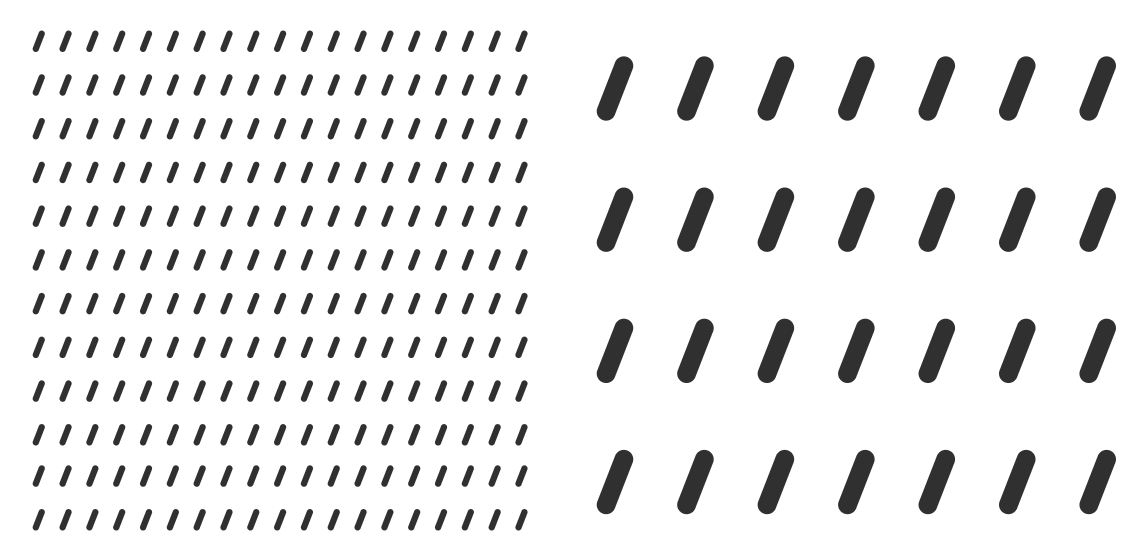
Left, the full canvas; right, a detail of the centre.
Reproduce this pattern procedurally as a Shadertoy shader.

```glsl
// Rows of short, slanted dark dashes with round caps on a white ground.
// Each point is folded to its nearest grid cell and measured against one
// capsule; the last rows sit slightly closer to the block above them.

const vec3  PAPER = vec3(1.0);
const vec3  INK   = vec3(0.19);

const vec2  GRID_COUNT  = vec2(19.0, 12.0);          // columns, rows
const vec2  GRID_PITCH  = vec2(0.04789, 0.07808);    // spacing of centres
const vec2  FIRST_DASH  = vec2(0.0692, 0.0737);      // from the top left
const float UPPER_ROWS  = 10.0;                      // rows above the tighter gap
const float LOWER_SHIFT = 0.0044;                    // upward shift of the rest

const vec2  DASH_HALF   = vec2(0.00527, 0.01354);    // centre to cap centre
const float DASH_RADIUS = 0.0056;                    // half the stroke width

// Distance to a capsule centred on the origin
float capsuleDistance(vec2 p, vec2 halfAxis, float radius) {
    float along = clamp(dot(p, halfAxis) / dot(halfAxis, halfAxis), -1.0, 1.0);
    return length(p - halfAxis * along) - radius;
}

// Offset from the centre of the nearest dash; p runs down from the top
vec2 nearestDashOffset(vec2 p) {
    float split = FIRST_DASH.y + (UPPER_ROWS - 0.5) * GRID_PITCH.y - 0.5 * LOWER_SHIFT;
    p.y += LOWER_SHIFT * step(split, p.y);
    p -= FIRST_DASH;
    vec2 cell = clamp(floor(p / GRID_PITCH + 0.5), vec2(0.0), GRID_COUNT - 1.0);
    return p - cell * GRID_PITCH;
}

void mainImage(out vec4 fragColor, in vec2 fragCoord) {
    // Square canvas units, centred on any aspect ratio
    float side = min(iResolution.x, iResolution.y);
    vec2 uv = (fragCoord - 0.5 * iResolution.xy) / side + 0.5;

    vec2 offset = nearestDashOffset(vec2(uv.x, 1.0 - uv.y));
    offset.y = -offset.y;

    // Edge coverage over about one pixel
    float d = capsuleDistance(offset, DASH_HALF, DASH_RADIUS);
    float coverage = clamp(0.5 - d * side, 0.0, 1.0);

    fragColor = vec4(mix(PAPER, INK, coverage), 1.0);
}
```
